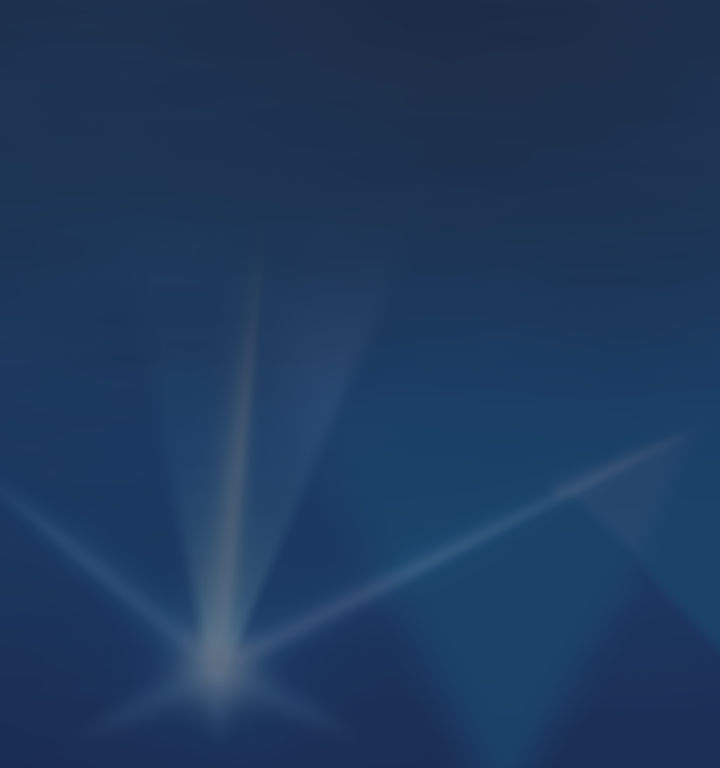
Give the GLSL for this background, as a WebGL 1 fragment shader.

```glsl
precision highp float;
// Soft light beams fanning from a low star over a deep blue backdrop with faint facets.

uniform vec2 u_resolution;

float hash(vec2 p) {
  return fract(sin(dot(p, vec2(127.1, 311.7))) * 43758.55);
}

float noise(vec2 p) {
  vec2 i = floor(p), f = fract(p);
  f = f * f * (3.0 - 2.0 * f);
  return mix(mix(hash(i), hash(i + vec2(1, 0)), f.x),
             mix(hash(i + vec2(0, 1)), hash(i + vec2(1, 1)), f.x), f.y);
}

// 1 to the left of the line a -> b, 0 to the right, with a soft border
float leftOf(vec2 p, vec2 a, vec2 b, float soft) {
  vec2 d = normalize(b - a), q = p - a;
  return smoothstep(-soft, soft, d.x * q.y - d.y * q.x);
}

// Beam from a to b: soft on the left side, crisp on the right, tapering to its tip
float beam(vec2 p, vec2 a, vec2 b, float leftWidth, float rightWidth) {
  vec2 d = b - a, q = p - a;
  float t = dot(q, d) / dot(d, d);
  float across = (d.x * q.y - d.y * q.x) / length(d);
  float w = (across > 0.0 ? leftWidth : rightWidth) * mix(1.0, 0.35, clamp(t, 0.0, 1.0));
  return exp(-across * across / (w * w)) * smoothstep(-0.04, 0.06, t) * (1.0 - smoothstep(0.4, 1.0, t));
}

void main() {
  vec2 p = gl_FragCoord.xy / u_resolution.y;
  vec2 star = vec2(0.284, 0.13);
  vec2 q = p - star;
  float r = length(q);

  // Vertical backdrop, darkest at the top right of center
  vec3 color = mix(vec3(0.106, 0.182, 0.335), vec3(0.108, 0.222, 0.375), smoothstep(0.0, 0.34, p.y));
  color = mix(color, vec3(0.113, 0.21, 0.338), smoothstep(0.4, 0.75, p.y));
  color = mix(color, vec3(0.116, 0.197, 0.315), smoothstep(0.68, 1.0, p.y));
  vec2 shade = (p - vec2(0.6, 0.96)) * vec2(4.0, 5.0);
  color -= vec3(0.0, 0.019, 0.034) * exp(-dot(shade, shade));
  color += (noise(p * vec2(5.0, 9.0)) - 0.5) * vec3(0.004, 0.012, 0.016);
  color += (noise(p * vec2(12.0, 60.0)) - 0.5) * vec3(0.003, 0.006, 0.007);

  // Blue facets on the right: a downward wedge and a diagonal plane
  float wedge = leftOf(p, vec2(0.508, 0.232), vec2(0.62, 0.0), 0.05)
              * leftOf(p, vec2(0.69, 0.0), vec2(0.833, 0.27), 0.045);
  float plane = 1.0 - leftOf(p, vec2(0.9375, 0.155), vec2(0.742, 0.362), 0.014);
  plane *= smoothstep(0.55, 0.8, p.x);
  float facet = max(wedge, plane) * (1.0 - smoothstep(0.26, 0.68, p.y));
  color = mix(color, vec3(0.108, 0.265, 0.415), 0.9 * facet);
  float middle = smoothstep(0.35, 0.55, p.x) * smoothstep(0.22, 0.36, p.y) * (1.0 - smoothstep(0.4, 0.72, p.y));
  color += vec3(-0.002, 0.013, 0.012) * middle * (1.0 - facet);

  // Blue halo around the star
  color += vec3(-0.005, 0.035, 0.045) * exp(-r * r / 0.012);

  // Wide upward cone, crisper and warmer toward its right border
  float leftGap = q.x + 0.197 * q.y + 0.014;
  float rightGap = 0.425 * q.y + 0.012 - q.x;
  float soft = 0.008 + 0.03 * max(q.y, 0.0);
  float cone = smoothstep(-soft, soft * 1.4, leftGap) * smoothstep(-soft, soft, rightGap) * smoothstep(-0.03, 0.05, q.y);
  color += cone * (1.0 - smoothstep(0.15, 0.66, q.y)) * vec3(0.015, 0.034, 0.03);
  float sheen = smoothstep(0.02, 0.15, q.x) * exp(-pow((q.y - 0.36) / 0.14, 2.0));
  color += cone * sheen * vec3(0.04, 0.018, 0.022);
  color += cone * exp(-q.y * q.y / 0.028) * vec3(0.09, 0.075, 0.045);

  // Tall grey spike with a soft left flank
  color += beam(p, star, vec2(0.348, 0.75), 0.026, 0.015) * vec3(0.085, 0.05, 0.02);
  color += beam(p, star, vec2(0.338, 0.74), 0.05, 0.028) * vec3(0.042, 0.033, 0.018);

  // Long side rays, each a pale thin core inside a blue glow
  vec2 rightTip = vec2(0.93, 0.454), leftTip = vec2(-0.09, 0.436);
  color += beam(p, star, rightTip, 0.018, 0.015) * vec3(0.09, 0.065, 0.05);
  color += beam(p, star, rightTip, 0.05, 0.03) * vec3(0.0, 0.022, 0.028);
  color += beam(p, star, leftTip, 0.015, 0.02) * vec3(0.06, 0.05, 0.04);
  color += beam(p, star, leftTip, 0.035, 0.05) * vec3(0.0, 0.03, 0.036);

  // Pale triangular flare where the right ray meets the diagonal
  float flare = leftOf(p, vec2(0.833, 0.275), vec2(0.9, 0.44), 0.022)
              * leftOf(p, vec2(0.9, 0.44), vec2(0.73, 0.355), 0.008)
              * leftOf(p, vec2(0.73, 0.367), vec2(0.833, 0.275), 0.01);
  color += flare * vec3(0.04, 0.022, 0.016);
  color += beam(p, vec2(0.72, 0.357), vec2(0.93, 0.454), 0.014, 0.014) * vec3(0.055, 0.03, 0.02);

  // Short rays spreading below the star
  for (int i = 0; i < 3; i++) {
    float side = float(i) - 1.0;
    float angle = -1.57 + side * 1.1;
    vec2 tip = star + vec2(cos(angle), sin(angle)) * (0.11 + 0.13 * abs(side));
    color += beam(p, star, tip, 0.028, 0.028) * vec3(0.04, 0.052, 0.048);
  }

  // Warm grey heart of the star
  color = mix(color, vec3(0.42, 0.44, 0.5), 0.6 * exp(-dot(q, q) / 0.0024));

  gl_FragColor = vec4(color, 1.0);
}
```
